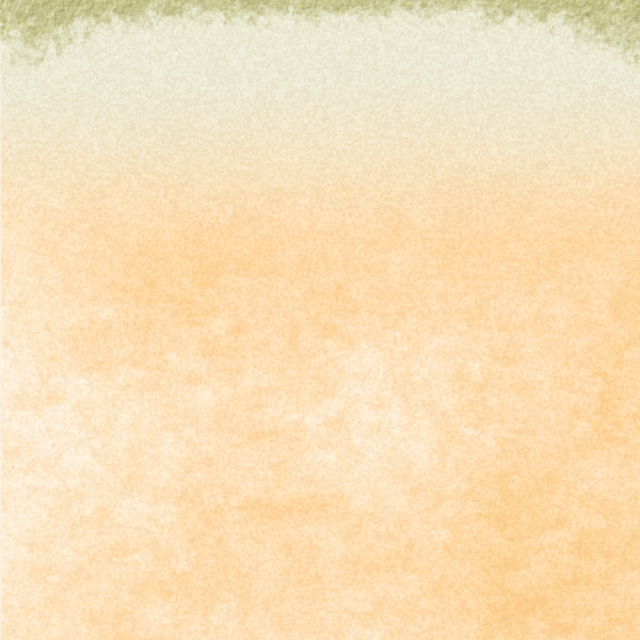
Reproduce this texture procedurally as a WebGL 2 fragment shader.

```glsl
#version 300 es
precision highp float;
// Weathered plaster: olive crust on top, fading through ivory into mottled apricot.

#define CLOUDS 0.42        // strength of the broad cloudy stains
#define MOTTLE 0.55        // strength of the small blotches
#define GRAIN 0.075        // strength of the fine paper grain
#define RELIEF 0.32        // embossing of the olive crust
#define FADE_LOW 0.60      // height where ivory has become apricot
#define FADE_HIGH 0.92     // height where ivory is pure
#define SPECKS 34          // dark drops near the left side
#define FLECKS 24          // pale chips across the middle

uniform vec2 u_resolution;
out vec4 fragColor;

const vec3 CREAM = vec3(0.995, 0.935, 0.85);
const vec3 APRICOT = vec3(0.99, 0.80, 0.535);
const vec3 IVORY = vec3(0.925, 0.915, 0.83);
const vec3 OLIVE = vec3(0.765, 0.755, 0.54);

vec2 hash2(vec2 p) {
  vec3 q = fract(p.xyx * vec3(0.1031, 0.1030, 0.0973));
  q += dot(q, q.yzx + 33.33);
  return fract((q.xx + q.yz) * q.zy);
}

// Smooth cellular noise: each cell's value blends by distance to its point.
float cellular(vec2 p) {
  vec2 cell = floor(p), f = fract(p);
  float sum = 0.0, weight = 0.0;
  for (int j = -1; j <= 1; j++)
    for (int i = -1; i <= 1; i++) {
      vec2 o = vec2(i, j);
      vec2 h = hash2(cell + o + 57.0);
      vec2 d = o + h - f;
      float w = exp(-7.0 * dot(d, d));
      sum += w * fract(h.x * 7.3 + h.y * 11.7);
      weight += w;
    }
  return sum / weight;
}

// Layered cellular noise, centred on zero.
float layers(vec2 p, int octaves) {
  float sum = 0.0, amp = 0.5;
  for (int i = 0; i < octaves; i++) {
    sum += amp * (cellular(p) - 0.5);
    p = mat2(1.6, 1.2, -1.2, 1.6) * p + 13.7;
    amp *= 0.68;
  }
  return sum;
}

// Soft elliptical stain.
float wash(vec2 p, vec2 centre, vec2 radius) {
  vec2 d = (p - centre) / radius;
  return exp(-dot(d, d));
}

// Soft-edged line segment.
float scratch(vec2 p, vec2 a, vec2 b, float width) {
  vec2 ab = b - a;
  float t = clamp(dot(p - a, ab) / dot(ab, ab), 0.0, 1.0);
  return 1.0 - smoothstep(0.0, width, length(p - a - ab * t));
}

// Broad light and dark areas, 0 = cream, 1 = apricot.
float stains(vec2 p) {
  float t = 0.45;
  t += 0.20 * wash(p, vec2(0.35, 0.57), vec2(0.28, 0.13));
  t += 0.22 * wash(p, vec2(0.95, 0.61), vec2(0.32, 0.14));
  t += 0.30 * wash(p, vec2(1.0, 0.06), vec2(0.25, 0.20));
  t += 0.16 * wash(p, vec2(0.45, 0.20), vec2(0.11, 0.07));
  t += 0.14 * wash(p, vec2(0.90, 0.35), vec2(0.16, 0.13));
  t += 0.12 * wash(p, vec2(0.40, 0.08), vec2(0.40, 0.06));
  t -= 0.20 * wash(p, vec2(0.59, 0.34), vec2(0.09, 0.16));
  t -= 0.17 * wash(p, vec2(0.25, 0.31), vec2(0.20, 0.10));
  t -= 0.30 * wash(p, vec2(0.0, 0.42), vec2(0.13, 0.26));
  t -= 0.18 * wash(p, vec2(0.0, 0.14), vec2(0.15, 0.16));
  return t;
}

void main() {
  vec2 uv = gl_FragCoord.xy / u_resolution;
  float cloud = layers(uv * 7.0, 5);
  float blotches = layers(uv * vec2(30.0, 38.0) + 0.8 * cloud, 4);
  float fibre = layers(uv * vec2(28.0, 120.0), 2);
  float grain = cellular(uv * 280.0) - 0.5;

  // Apricot ground, more blotchy towards the bottom
  float rough = mix(1.0, 0.4, smoothstep(0.42, 0.72, uv.y));
  float tint = stains(uv) + rough * (CLOUDS * cloud + MOTTLE * blotches) + 0.15 * fibre;

  // Dark drops on the left
  for (int i = 0; i < SPECKS; i++) {
    vec2 h = hash2(vec2(i, 3.0)), s = hash2(vec2(i, 19.0));
    vec2 at = vec2(0.005 + 0.11 * h.x, 0.20 + 0.36 * h.y);
    float r = 0.0012 + 0.005 * s.x * s.x * s.x;
    tint += 0.24 * (1.0 - smoothstep(r - 0.001, r + 0.001, distance(uv, at)));
  }

  // Pale chips and scratches, broken up by the blotches
  float pale = 0.0;
  for (int i = 0; i < FLECKS; i++) {
    vec2 h = hash2(vec2(i, 41.0)), s = hash2(vec2(i, 73.0));
    vec2 at = vec2(0.2 + 0.75 * h.x, 0.38 + 0.40 * h.y);
    vec2 size = 0.002 + 0.005 * s * s;
    float d = length((uv - at) / size) + 3.0 * blotches;
    pale += 0.18 * (1.0 - smoothstep(0.5, 1.5, d));
  }
  pale += 0.36 * wash(uv + 0.02 * blotches, vec2(0.361, 0.672), vec2(0.008, 0.012));
  pale += 0.22 * wash(uv, vec2(0.798, 0.78), vec2(0.007, 0.028));
  pale += 0.24 * wash(uv + 0.02 * blotches, vec2(0.48, 0.69), vec2(0.013, 0.008));
  vec2 bent = uv + 0.02 * vec2(cloud + blotches, cloud);
  float broken = smoothstep(-0.15, 0.2, blotches);
  pale += 0.25 * broken * scratch(bent, vec2(0.567, 0.56), vec2(0.565, 0.80), 0.003);
  pale += 0.45 * broken * scratch(bent, vec2(0.88, 0.385), vec2(1.01, 0.305), 0.003);
  vec3 color = mix(CREAM, APRICOT, clamp(tint - pale, 0.0, 1.1));

  // Ivory veil
  float veil = smoothstep(FADE_LOW, FADE_HIGH, uv.y + 0.05 * cloud);
  color = mix(color, IVORY + 0.02 * pale, veil);

  // Olive crust, deeper in both corners, crumbling into fine flakes
  float depth = 0.024 + 0.045 * exp(-uv.x * uv.x / 0.02)
              + 0.036 * exp(-(1.0 - uv.x) * (1.0 - uv.x) / 0.012);
  float rag = 1.1 * cloud + 1.5 * layers(uv * 75.0, 4);
  float crust = 1.0 - smoothstep(-0.1, 1.75, (1.0 - uv.y) / depth + 1.3 * rag);
  vec2 tilt = vec2(-0.002, 0.002);
  float bump = layers(uv * 55.0, 3) - layers((uv + tilt) * 55.0, 3);
  color = mix(color, OLIVE, crust);
  color += RELIEF * bump * crust;

  // Paper grain and the bleached left rim
  color += GRAIN * grain * vec3(0.5, 0.8, 1.2);
  float rim = 1.0 - smoothstep(0.001, 0.003, uv.x);
  color = mix(color, vec3(0.98, 0.96, 0.91), 0.7 * rim * (1.0 - crust));
  fragColor = vec4(clamp(color, 0.0, 1.0), 1.0);
}
```
